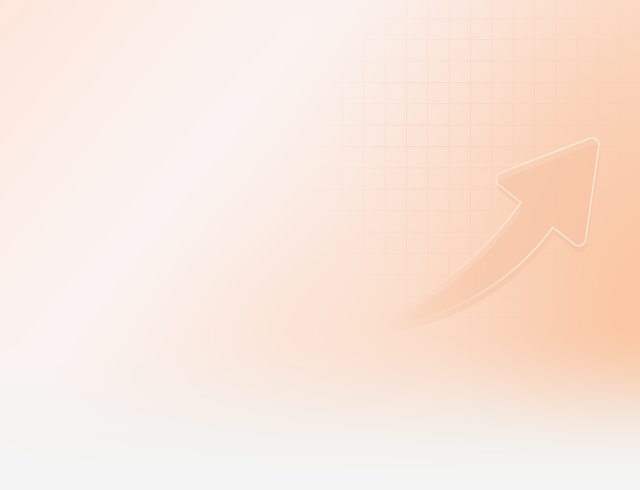
Write a Shadertoy shader that draws this background.

```glsl
#define GRID_STEP 0.0436
#define GRID_STRENGTH 0.42
#define LINE_WIDTH 0.0017
#define CORNER_RADIUS 0.0145
#define DEPTH_OFFSET vec2(0.003, -0.014)
#define BLUSH vec3(0.996, 0.898, 0.851)
#define PEARL vec3(0.984, 0.953, 0.945)
#define PEACH vec3(0.984, 0.878, 0.814)
#define APRICOT vec3(0.980, 0.775, 0.635)
#define MIST vec3(0.952, 0.956, 0.953)

// Signed distance to a triangle with vertices in clockwise order
float triangleDistance(vec2 p, vec2 a, vec2 b, vec2 c) {
    vec2 corners[3] = vec2[3](a, b, c);
    float nearest = 1e6;
    float side = -1e6;
    for (int i = 0; i < 3; i++) {
        vec2 edge = corners[(i + 1) % 3] - corners[i];
        vec2 rel = p - corners[i];
        vec2 gap = rel - edge * clamp(dot(rel, edge) / dot(edge, edge), 0.0, 1.0);
        nearest = min(nearest, length(gap));
        side = max(side, dot(rel, normalize(vec2(-edge.y, edge.x))));
    }
    return side < 0.0 ? -nearest : nearest;
}

// Rounded head joined to a crescent tail
float arrowDistance(vec2 p) {
    vec2 tip = vec2(1.208, 0.704);
    vec2 rightWing = vec2(1.181, 0.513);
    vec2 leftWing = vec2(1.027, 0.634);
    float head = triangleDistance(p, tip, rightWing, leftWing) - CORNER_RADIUS;

    float upperArc = 0.6985 - length(p - vec2(0.492, 0.989));
    float lowerArc = length(p - vec2(0.724, 0.832)) - 0.501;
    float cut = dot(p - leftWing, vec2(0.619, 0.785)) - 0.03;
    return min(head, max(max(upperArc, lowerArc), cut));
}

// Diagonal sheen, warm glows and a pale floor
vec3 backdrop(vec2 p) {
    float s = dot(vec2(p.x, 1.0 - p.y), vec2(0.785, 0.620));
    vec3 color = mix(BLUSH, PEARL, smoothstep(-0.12, 0.54, s));
    color = mix(color, PEACH, clamp((s - 0.54) / 0.53, 0.0, 1.0));

    vec2 warm = (p - vec2(1.34, 0.37)) / vec2(0.38, 0.58);
    color = mix(color, APRICOT, 0.95 * exp(-dot(warm, warm)));
    vec2 rose = (p - vec2(0.65, 0.36)) / vec2(0.22, 0.16);
    color = mix(color, PEACH, 0.35 * exp(-dot(rose, rose)));

    return mix(color, MIST, 1.0 - smoothstep(0.02, 0.34, p.y));
}

// Thin square grid that fades out from its centre
float gridMask(vec2 p, float pixel) {
    vec2 cell = (p - vec2(0.0010, 0.0015)) / GRID_STEP;
    cell.y -= 0.04;
    vec2 gap = abs(fract(cell + 0.5) - 0.5) * GRID_STEP;
    float halfWidth = 0.5 * LINE_WIDTH;
    vec2 line = 1.0 - smoothstep(halfWidth - 0.5 * pixel, halfWidth + 0.5 * pixel, gap);
    vec2 away = (p - vec2(1.03, 0.67)) / vec2(0.46, 0.50);
    return max(line.x, line.y) * (1.0 - smoothstep(0.30, 1.0, length(away)));
}

void mainImage(out vec4 fragColor, in vec2 fragCoord) {
    vec2 p = fragCoord / iResolution.y;
    float pixel = 1.0 / iResolution.y;
    vec3 color = backdrop(p);
    color = mix(color, vec3(0.960, 0.790, 0.690), GRID_STRENGTH * gridMask(p, pixel));

    // Arrow layers dissolve toward the tail
    float face = arrowDistance(p);
    float depth = arrowDistance(p - DEPTH_OFFSET);
    float fade = smoothstep(0.74, 1.02, p.x);
    float faceMask = 1.0 - smoothstep(-pixel, pixel, face);
    float depthMask = 1.0 - smoothstep(-pixel, pixel, depth);
    color = mix(color, vec3(0.957, 0.740, 0.610), 0.40 * fade * depthMask);
    color = mix(color, vec3(0.976, 0.780, 0.655), 0.32 * fade * faceMask);

    // Bright rim
    float rim = 1.0 - smoothstep(0.0, LINE_WIDTH + 0.5 * pixel, abs(face));
    float rimFade = smoothstep(0.80, 1.12, p.x);
    color = mix(color, vec3(1.0, 0.945, 0.910), 0.85 * rimFade * rim);

    fragColor = vec4(color, 1.0);
}
```
